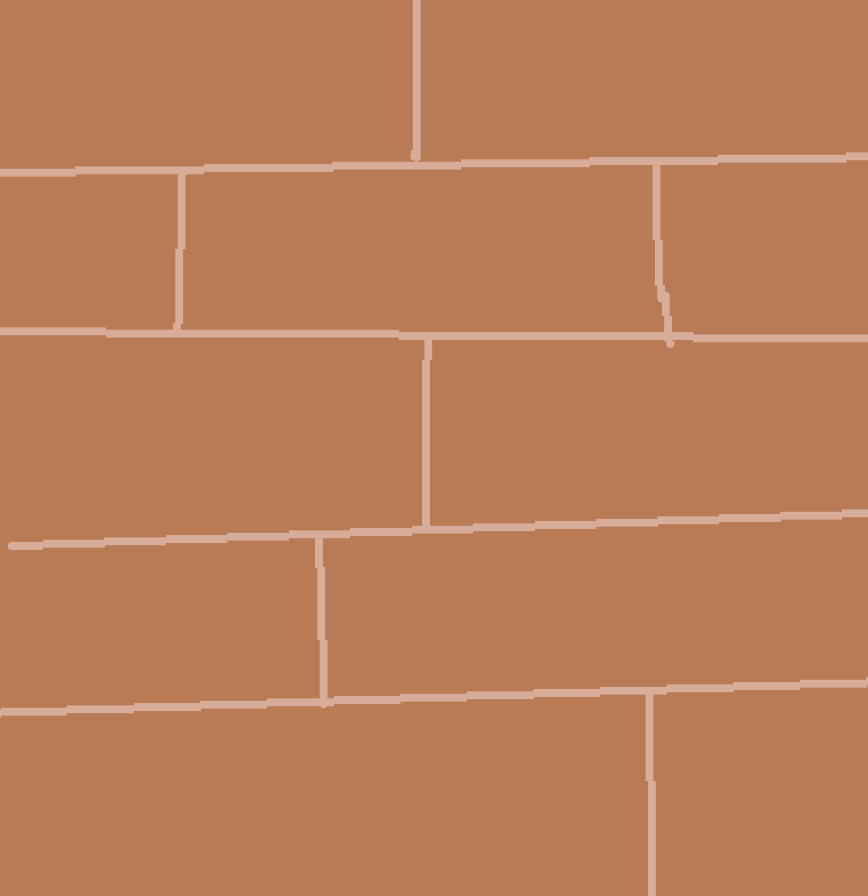
Give the GLSL for this texture, as a Shadertoy shader.

```glsl
// A flat clay wall with pale, hand-drawn mortar joints: four tilted bed joints
// and staggered head joints between them. Each joint is a round-capped stroke
// whose sideways drift moves in small steps, as if drawn on a coarse grid.

const vec3 CLAY = vec3(0.725, 0.478, 0.337);
const vec3 MORTAR = vec3(0.843, 0.675, 0.600);
const float HALF_WIDTH = 0.0044;  // half the joint thickness
const float GRID = 384.0;         // drift steps per canvas height
const float WALL_WIDTH = 0.971;   // wall width in units of its height

// Joints as start.xy, end.xy, with y measured down from the top
const vec4 BEDS[4] = vec4[4](
    vec4(-0.020, 0.1933, 0.990, 0.1750),
    vec4(-0.020, 0.3700, 0.990, 0.3780),
    vec4( 0.013, 0.6094, 0.990, 0.5724),
    vec4(-0.020, 0.7963, 0.990, 0.7610));

const vec4 HEADS[11] = vec4[11](
    vec4(0.4675, -0.020, 0.4655, 0.176),  // first course, with a hooked foot
    vec4(0.4655,  0.168, 0.4625, 0.175),
    vec4(0.2045,  0.193, 0.1990, 0.368),  // second course
    vec4(0.7330,  0.182, 0.7370, 0.310),  // crooked joint, overshooting its bed
    vec4(0.7370,  0.310, 0.7405, 0.333),
    vec4(0.7405,  0.333, 0.7440, 0.330),
    vec4(0.7440,  0.330, 0.7490, 0.384),
    vec4(0.4780,  0.378, 0.4768, 0.587),  // third course
    vec4(0.3570,  0.600, 0.3630, 0.786),  // fourth course
    vec4(0.7255,  0.771, 0.7290, 0.920),  // last course
    vec4(0.7290,  0.920, 0.7280, 1.020));

float snap(float v, float grid) {
    return floor(v * grid + 0.5) / grid;
}

// Distance to a segment whose minor-axis drift is snapped to the grid
float steppedStroke(vec2 p, vec2 a, vec2 b, float grid) {
    vec2 d = b - a;
    float t = clamp(dot(p - a, d) / dot(d, d), 0.0, 1.0);
    vec2 q = a + d * t;
    if (abs(d.x) > abs(d.y)) q.y = snap(q.y, grid);
    else q.x = snap(q.x, grid);
    return length(p - q);
}

void mainImage(out vec4 fragColor, in vec2 fragCoord) {
    vec2 uv = fragCoord / iResolution.xy;
    vec2 p = vec2(uv.x * WALL_WIDTH, 1.0 - uv.y);

    // Nearest joint
    float dist = 1.0;
    for (int i = 0; i < BEDS.length(); i++)
        dist = min(dist, steppedStroke(p, BEDS[i].xy, BEDS[i].zw, GRID));
    for (int i = 0; i < HEADS.length(); i++)
        dist = min(dist, steppedStroke(p, HEADS[i].xy, HEADS[i].zw, GRID));

    // Smooth the joint edge over about one pixel
    float soft = 0.6 / iResolution.y;
    float joint = 1.0 - smoothstep(HALF_WIDTH - soft, HALF_WIDTH + soft, dist);
    fragColor = vec4(mix(CLAY, MORTAR, joint), 1.0);
}
```
